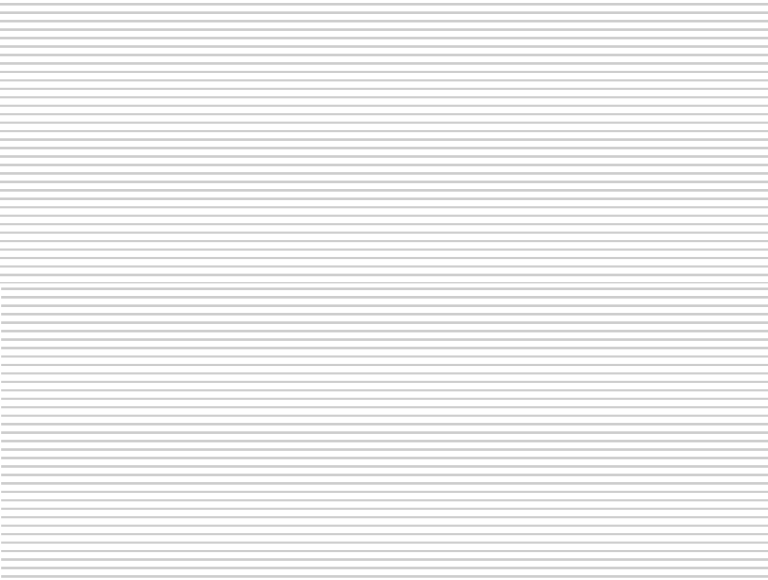
Reproduce this pattern procedurally as a WebGL 1 fragment shader.

```glsl
precision highp float;
// Fine grey ruled lines on white, in two stacked sheets with a seam at mid height.

uniform vec2 u_resolution;

// Share of a pixel of height px, centred on y, that lies between two edges.
float bandCoverage(float y, float top, float bottom, float px) {
  return clamp((min(bottom, y + 0.5 * px) - max(top, y - 0.5 * px)) / px, 0.0, 1.0);
}

// One sheet of lines at unit pitch, cropped to the span from first to last.
float ruledSheet(float y, float first, float last, float px) {
  float row = floor(y);
  // Runs of eight heavier lines alternate with eight lighter ones.
  float halfWidth = mix(0.155, 0.125, step(8.0, mod(row, 16.0)));
  float center = row + 0.5;
  return bandCoverage(y, max(center - halfWidth, first), min(center + halfWidth, last), px);
}

void main() {
  // Distance down from the top edge, measured in line pitches.
  float pitches = 68.56;
  float px = pitches / u_resolution.y;
  float y = pitches - gl_FragCoord.y * px;

  // The upper sheet ends halfway through its last line.
  float upper = ruledSheet(y, 0.0, 33.5, px);

  // The lower sheet starts a little late and sits slightly to the right.
  float margin = clamp((gl_FragCoord.x / u_resolution.x - 0.0015) * u_resolution.x + 0.5, 0.0, 1.0);
  float lower = ruledSheet(y - 33.64, 0.0, 40.0, px) * margin;

  vec3 color = mix(vec3(1.0), vec3(0.805), min(upper + lower, 1.0));
  gl_FragColor = vec4(color, 1.0);
}
```
